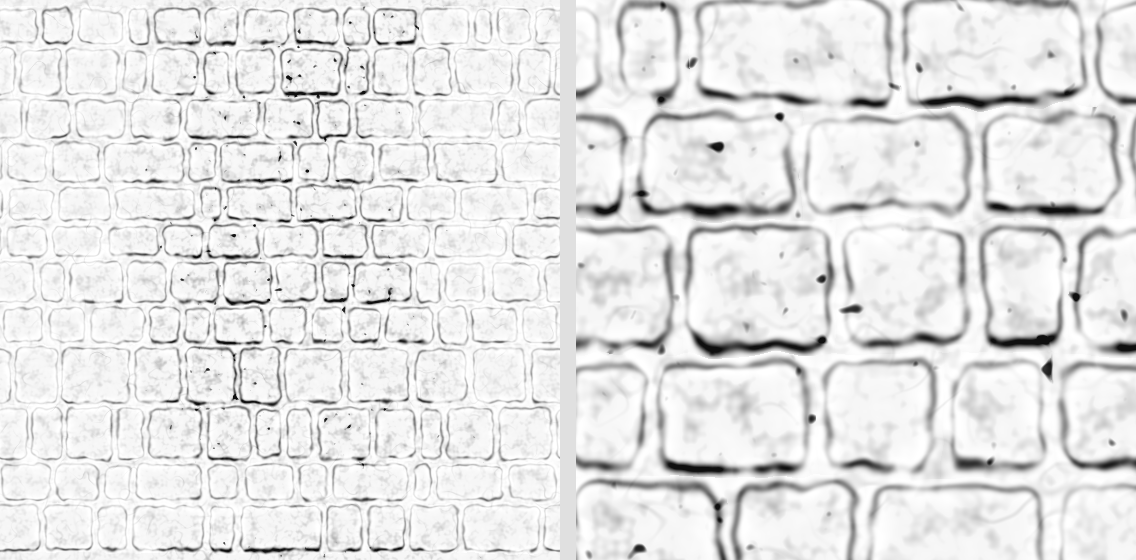
Left, the full canvas; right, a detail of the centre.
A three.js fragment shader for this texture map:

```glsl
// Pale cavity map of a worn stone wall: twelve uneven courses, broken dark joints and clustered pits.
varying vec2 vUv;

const float WALL_SHIFT = 0.012;   // height of the lowest bed joint
const vec4 TOPS_LOW  = vec4(0.090, 0.164, 0.264, 0.371);   // course tops above it
const vec4 TOPS_MID  = vec4(0.444, 0.524, 0.590, 0.659);
const vec4 TOPS_HIGH = vec4(0.737, 0.815, 0.905, 0.977);
const float COURSES = 12.0;
const float STONES_MIN = 10.0;    // stones in a course
const float STONES_RANGE = 4.0;
const float JOINT_JITTER = 0.66;
const float INSET = 0.0045;       // half of the mortar width
const float CORNER = 0.012;
const float LINE_WIDTH = 0.0023;
const float BASE_TONE = 0.962;
const float DARKEST = 0.06;

vec2 hash22(vec2 p) {
  vec3 q = fract(vec3(p.xyx) * vec3(0.1031, 0.1030, 0.0973));
  q += dot(q, q.yzx + 33.33);
  return fract((q.xx + q.yz) * q.zy);
}

float corner(vec2 cell, vec2 offset, float period) {
  return dot(hash22(mod(cell, period) + period) * 2.0 - 1.0, offset);
}

// Tiling gradient noise, roughly -1 to 1
float noise(vec2 uv, float period) {
  vec2 p = uv * period, i = floor(p), f = p - i;
  vec2 w = f * f * f * (f * (f * 6.0 - 15.0) + 10.0);
  vec2 e = vec2(1.0, 0.0);
  float low = mix(corner(i, f, period), corner(i + e, f - e, period), w.x);
  float high = mix(corner(i + e.yx, f - e.yx, period), corner(i + 1.0, f - 1.0, period), w.x);
  return 1.6 * mix(low, high, w.y);
}

float jointAt(float i, float count, float course) {
  return i + (hash22(vec2(mod(i, count) + 3.0, course * 7.0 + 11.0)).x - 0.5) * JOINT_JITTER;
}

float maxOf(vec4 v) { return max(max(v.x, v.y), max(v.z, v.w)); }
float minOf(vec4 v) { return min(min(v.x, v.y), min(v.z, v.w)); }

// Adds the course tops below y and narrows the course bounds
void countCourses(vec4 tops, float y, inout float course, inout vec2 bounds) {
  vec4 below = step(tops, vec4(y));
  course += dot(below, vec4(1.0));
  bounds.x = max(bounds.x, maxOf(tops * below));
  bounds.y = min(bounds.y, minOf(tops + below));
}

void main() {
  vec2 uv = vUv;

  // Rough outlines
  vec2 p = uv + 0.004 * vec2(noise(uv, 15.0), noise(uv + 0.37, 17.0))
              + 0.0032 * vec2(noise(uv, 53.0), noise(uv + 0.61, 57.0));
  p.y = fract(p.y - WALL_SHIFT);

  // Course and stone
  float course = 0.0;
  vec2 bounds = vec2(0.0, 1.0);
  countCourses(TOPS_LOW, p.y, course, bounds);
  countCourses(TOPS_MID, p.y, course, bounds);
  countCourses(TOPS_HIGH, p.y, course, bounds);
  float count = STONES_MIN + floor(STONES_RANGE * hash22(vec2(course, 5.0)).x);
  float x = p.x * count + hash22(vec2(course, 9.0)).y;
  float stone = floor(x);
  if (x < jointAt(stone, count, course)) stone -= 1.0;
  else if (x >= jointAt(stone + 1.0, count, course)) stone += 1.0;
  vec2 sides = vec2(jointAt(stone, count, course), jointAt(stone + 1.0, count, course)) / count;
  vec2 random = hash22(vec2(mod(stone, count) + 21.0, course + 40.0));

  // Distance to the rounded stone edge
  vec2 center = 0.5 * vec2(sides.x + sides.y, bounds.x + bounds.y);
  vec2 halfSize = 0.5 * vec2(sides.y - sides.x, bounds.y - bounds.x) - INSET - 0.003 * random.x;
  vec2 local = vec2(x / count, p.y) - center;
  vec2 q = abs(local) - halfSize + CORNER;
  float d = length(max(q, 0.0)) + min(max(q.x, q.y), 0.0) - CORNER;
  if (course >= COURSES) d = 0.02;

  // Wear gathers in the middle and fades in the low courses
  float across = smoothstep(0.20, 0.42, uv.x) * (1.0 - smoothstep(0.66, 0.88, uv.x));
  float faded = smoothstep(0.0, 0.08, uv.y) * (1.0 - smoothstep(0.12, 0.22, uv.y));
  float wear = 0.08 + 0.62 * across + 0.28 * noise(uv, 5.0) + 0.45 * (random.y - 0.5);
  wear = clamp(wear * (1.0 - 0.6 * faded), 0.0, 1.0);

  // Broken outline, heaviest under each stone
  float flat_ = smoothstep(-0.006, 0.006, q.y - q.x);
  float under = flat_ * step(local.y, 0.0);
  float breaks = smoothstep(-0.35, 0.6, noise(uv, 31.0) + 0.4 * noise(uv, 83.0) + 0.5 * wear - 0.1);
  float width = LINE_WIDTH * (0.8 + 0.5 * under * wear + 0.3 * breaks);
  float line = exp(-d * d / (width * width));
  float ink = line * (0.06 + breaks * (0.20 + 0.25 * wear + under * (0.18 + 0.42 * wear)));

  // Pits, grain and fine creases
  float lumps = noise(uv, 61.0);
  float specks = noise(uv + 0.23, 113.0);
  float pitLevel = mix(0.95, 0.36, wear);
  float pits = smoothstep(pitLevel, pitLevel + 0.34, 0.65 * lumps + 0.6 * specks);
  float grain = 0.5 * noise(uv + 0.71, 41.0) + 0.5 * lumps + 0.45 * noise(uv, 149.0);
  float crease = 1.0 - smoothstep(0.0, 0.13, abs(noise(p, 37.0)));
  crease *= max(noise(uv, 23.0) + 0.1, 0.0);

  // Bright rims beside the dark lines
  float rim = exp(-d * d / 0.00008) * (1.0 - line);
  float tone = BASE_TONE + 0.045 * rim;
  tone -= (0.13 + 0.22 * wear) * max(grain, 0.0) * (1.0 - 0.5 * rim);
  tone -= 0.02 * min(grain, 0.0) + 0.12 * crease;
  tone -= ink + 0.78 * pits;
  gl_FragColor = vec4(vec3(clamp(tone, DARKEST, 1.0)), 1.0);
}
```
